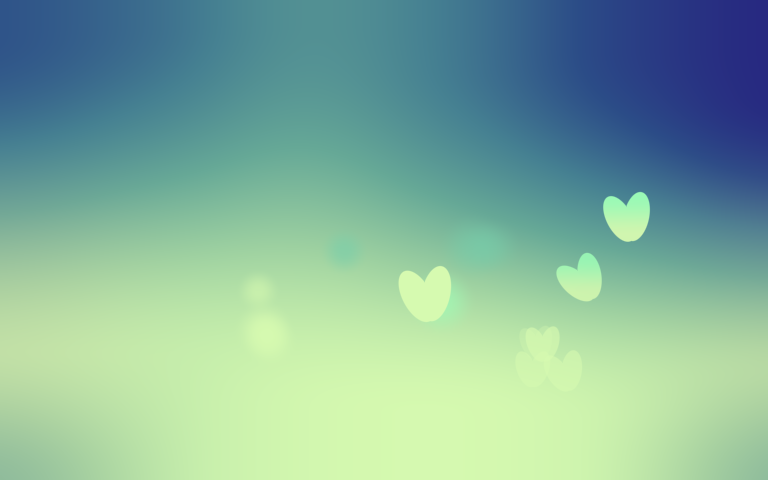
This background is drawn by a WebGL 2 fragment shader. Its source:

```glsl
#version 300 es
precision highp float;

uniform vec2 u_resolution;
out vec4 outColor;

const vec3 INDIGO = vec3(0.15, 0.14, 0.50);
const vec3 NAVY   = vec3(0.17, 0.30, 0.53);
const vec3 TEAL   = vec3(0.27, 0.50, 0.57);
const vec3 SEA    = vec3(0.40, 0.66, 0.59);
const vec3 SAGE   = vec3(0.62, 0.82, 0.63);
const vec3 LIME   = vec3(0.84, 0.98, 0.69);
const vec3 MINT   = vec3(0.62, 1.00, 0.72);
const vec3 AQUA   = vec3(0.46, 0.81, 0.67);

// Vertical light profiles at even steps across: top, bottom, fade start, fade end
const vec4 PROFILES[6] = vec4[6](
  vec4(0.21, 0.86, 0.08, 0.75),
  vec4(0.32, 0.93, 0.05, 0.75),
  vec4(0.53, 0.99, 0.05, 0.85),
  vec4(0.38, 1.00, 0.14, 0.86),
  vec4(0.14, 0.97, 0.10, 0.88),
  vec4(0.00, 0.84, 0.20, 0.80));

vec3 ramp(float t) {
  float s = clamp(t, 0.0, 1.0) * 5.0;
  vec3 c = mix(INDIGO, NAVY, clamp(s, 0.0, 1.0));
  c = mix(c, TEAL, clamp(s - 1.0, 0.0, 1.0));
  c = mix(c, SEA,  clamp(s - 2.0, 0.0, 1.0));
  c = mix(c, SAGE, clamp(s - 3.0, 0.0, 1.0));
  return mix(c, LIME, clamp(s - 4.0, 0.0, 1.0));
}

// Smoothly blended profiles, shaded toward the lower corners
vec3 backdrop(vec2 uv) {
  float down = 1.0 - uv.y;
  float light = 0.0;
  float total = 0.0;
  for (int i = 0; i < 6; i++) {
    vec4 k = PROFILES[i];
    float d = (uv.x - float(i) / 5.0) / 0.11;
    float w = exp(-0.5 * d * d);
    light += w * mix(k.x, k.y, smoothstep(k.z, k.w, down));
    total += w;
  }
  light /= total;
  float side = smoothstep(0.22, 0.54, abs(uv.x - 0.52));
  light -= 0.18 * side * smoothstep(0.72, 1.02, down);
  vec3 c = ramp(light);
  c.r += 0.06 * side * smoothstep(0.25, 0.5, down);
  return c;
}

vec2 rotate(vec2 p, float a) {
  float c = cos(a), s = sin(a);
  return vec2(c * p.x - s * p.y, s * p.x + c * p.y);
}

// Two mirrored elliptical petals that meet at the tip
float heartMask(vec2 p, vec2 tip, float size, float tilt, float px) {
  vec2 q = rotate((p - tip) / size, -tilt);
  q = rotate(vec2(abs(q.x), q.y), 0.35) - vec2(0.0, 0.5);
  vec2 radii = vec2(0.255, 0.5);
  float k = length(q / radii);
  float g = length(q / (radii * radii));
  float d = k * (k - 1.0) / max(g, 0.001) * size;
  return 1.0 - smoothstep(-px, px, d);
}

vec3 addHeart(vec3 base, vec2 p, vec2 tip, float size, float tilt,
              vec3 low, vec3 high, float alpha, float px) {
  vec3 fill = mix(low, high, smoothstep(0.1, 0.9, (p.y - tip.y) / size));
  return mix(base, fill, alpha * heartMask(p, tip, size, tilt, px));
}

vec3 addGlow(vec3 base, vec2 p, vec2 center, float radius, vec3 tint, float alpha) {
  float d = length(p - center) / radius;
  return mix(base, tint, alpha * (1.0 - smoothstep(0.1, 1.0, d)));
}

void main() {
  vec2 uv = gl_FragCoord.xy / u_resolution;
  vec2 p = vec2(uv.x * 1.6, uv.y);
  float px = 0.8 / u_resolution.y;
  vec3 c = backdrop(uv);

  // Soft lights
  c = addGlow(c, p, vec2(0.550, 0.312), 0.065, LIME, 0.80);
  c = addGlow(c, p, vec2(0.562, 0.292), 0.060, LIME, 0.75);
  c = addGlow(c, p, vec2(0.538, 0.394), 0.048, LIME, 0.55);
  c = addGlow(c, p, vec2(0.717, 0.477), 0.054, AQUA, 0.55);
  c = addGlow(c, p, vec2(0.985, 0.485), 0.075, AQUA, 0.50);
  c = addGlow(c, p, vec2(1.025, 0.485), 0.065, AQUA, 0.40);
  c = addGlow(c, p, vec2(0.920, 0.372), 0.075, MINT, 0.60);

  // Single hearts
  c = addHeart(c, p, vec2(0.896, 0.331), 0.117, 0.14, LIME, LIME, 1.0, px);
  c = addHeart(c, p, vec2(1.315, 0.498), 0.104, 0.14, LIME, MINT, 0.95, px);
  c = addHeart(c, p, vec2(1.235, 0.377), 0.097, 0.49, LIME, MINT, 0.85, px);

  // Translucent cluster
  c = addHeart(c, p, vec2(1.122, 0.250), 0.073, 0.12, LIME, LIME, 0.30, px);
  c = addHeart(c, p, vec2(1.133, 0.247), 0.076, 0.05, LIME, LIME, 0.65, px);
  c = addHeart(c, p, vec2(1.110, 0.194), 0.078, 0.00, LIME, LIME, 0.55, px);
  c = addHeart(c, p, vec2(1.185, 0.186), 0.085, 0.22, LIME, LIME, 0.60, px);

  outColor = vec4(c, 1.0);
}
```
